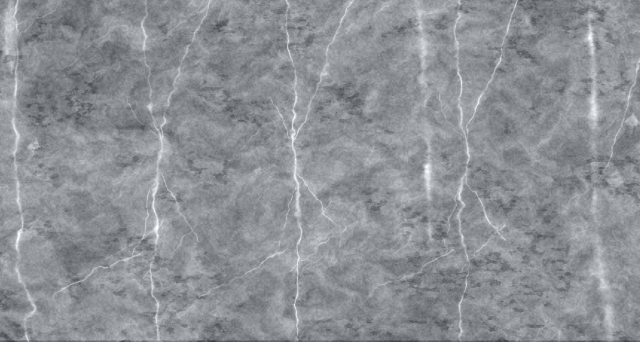
Give the GLSL for this texture, as a WebGL 1 fragment shader.

```glsl
precision highp float;

uniform vec2 u_resolution;

#define BASE_LEVEL 0.538
#define CLOUD_CONTRAST 0.20
#define MOTTLE_CONTRAST 0.30
#define GRAIN_CONTRAST 0.13
#define VEIN_STRENGTH 0.25
#define HAIRLINE_STRENGTH 0.10
#define SPECKLE_STRENGTH 0.13
#define VEIN_WANDER 0.045
#define COOL_TINT vec3(-0.012, 0.001, 0.017)

float hash(vec2 p) {
  vec3 q = fract(vec3(p.xyx) * 0.1031);
  q += dot(q, q.yzx + 33.33);
  return fract((q.x + q.y) * q.z);
}

float noise(vec2 p) {
  vec2 cell = floor(p), f = fract(p);
  f = f * f * (3.0 - 2.0 * f);
  return mix(mix(hash(cell), hash(cell + vec2(1.0, 0.0)), f.x),
             mix(hash(cell + vec2(0.0, 1.0)), hash(cell + 1.0), f.x), f.y);
}

float fbm(vec2 p) {
  float sum = 0.0, amplitude = 0.5;
  for (int i = 0; i < 5; i++) {
    sum += amplitude * noise(p);
    p = mat2(1.6, 1.2, -1.2, 1.6) * p + 17.3;
    amplitude *= 0.5;
  }
  return sum / 0.97;
}

// Sharp core with a faint powdery halo around a segment
float strand(vec2 p, vec2 a, vec2 b, float width) {
  vec2 pa = p - a, ba = b - a;
  float d = length(pa - ba * clamp(dot(pa, ba) / dot(ba, ba), 0.0, 1.0));
  return 0.75 * exp(-d * d / (width * width)) + 0.30 * exp(-d / (width * 5.0));
}

// Branching vein: trunk, knot and splayed roots
float veinTree(vec2 p) {
  float v = strand(p, vec2(0.01, -0.02), vec2(0.005, 0.28), 0.0028);
  v = max(v, strand(p, vec2(0.005, 0.28), vec2(0.0, 0.62), 0.0045));
  v = max(v, strand(p, vec2(0.0, 0.62), vec2(-0.03, 1.02), 0.0032));
  v = max(v, 0.75 * strand(p, vec2(0.0, 0.58), vec2(0.16, 1.02), 0.0030));
  v = max(v, 0.75 * strand(p, vec2(0.0, 0.50), vec2(0.13, 0.29), 0.0022));
  v = max(v, 0.60 * strand(p, vec2(0.0, 0.46), vec2(-0.06, 0.26), 0.0020));
  v = max(v, 0.60 * strand(p, vec2(-0.01, 0.60), vec2(-0.08, 0.72), 0.0020));
  v = max(v, 0.75 * strand(p, vec2(-0.30, 0.13), vec2(-0.03, 0.27), 0.0026));
  v = max(v, 0.65 * strand(p, vec2(-0.02, 0.20), vec2(0.13, 0.33), 0.0026));
  return max(v, 0.45 * exp(-length((p - vec2(0.0, 0.22)) * vec2(12.0, 22.0))));
}

// Broad chalky seam
float seam(vec2 p, vec2 a, vec2 b, float width) {
  return strand(p, a, b, width) * (0.55 + 0.9 * fbm(p * vec2(45.0, 20.0)));
}

// Pale angular inclusion
float shard(vec2 p, vec2 center, vec2 size) {
  vec2 q = abs(p - center) / size;
  return 1.0 - smoothstep(0.65, 1.25, q.x + q.y * 0.7);
}

// Thin broken fissures along one direction
float hairlines(vec2 p, float angle, float scale) {
  float c = cos(angle), s = sin(angle);
  vec2 q = mat2(c, -s, s, c) * p * scale;
  float ridge = abs(fbm(q * vec2(0.45, 1.5)) - 0.5);
  return exp(-ridge * 75.0) * smoothstep(0.45, 0.75, noise(q * 1.7 + 41.0));
}

void main() {
  vec2 p = gl_FragCoord.xy / u_resolution.y;
  vec2 wander = vec2(fbm(p * 9.0), fbm(p * 9.0 + 53.0)) - 0.5;
  vec2 jitter = vec2(noise(p * 65.0), noise(p * 65.0 + 29.0)) - 0.5;
  vec2 w = p + wander * VEIN_WANDER * 1.5 + jitter * 0.008;

  // Clouded stone body with fine grain
  float cloud = fbm(p * 4.0 + wander);
  float mottle = fbm(p * vec2(24.0, 34.0) + wander * 4.0);
  float grain = 0.6 * noise(p * 230.0) + 0.4 * noise(p * 120.0 + 7.0);
  float level = BASE_LEVEL + CLOUD_CONTRAST * (cloud - 0.5)
              + MOTTLE_CONTRAST * (mottle - 0.5) + GRAIN_CONTRAST * (grain - 0.5);

  // Dark pitted patches, flatter and denser near the bottom
  float low = 1.0 - smoothstep(0.05, 0.32, p.y);
  float patches = fbm(p * vec2(8.0, mix(12.0, 22.0, low)) + 71.0);
  float pits = smoothstep(0.48, 0.72, fbm(p * vec2(50.0, 85.0) + 13.0));
  level -= SPECKLE_STRENGTH * pits * smoothstep(0.45, 0.66, patches + 0.05 * low);

  // Repeated vein trees and single seams
  float veins = 0.0;
  for (int i = 0; i < 3; i++) {
    float n = float(i);
    veins = max(veins, veinTree(w - vec2(0.456 + 0.377 * n + 0.037 * n * n, 0.0)));
  }
  veins = max(veins, seam(w, vec2(0.09, 0.0), vec2(0.045, 0.45), 0.0045));
  veins = max(veins, seam(w, vec2(0.045, 0.45), vec2(0.05, 1.02), 0.0045));
  vec2 straight = mix(p, w, 0.45);
  veins = max(veins, 0.70 * seam(straight, vec2(1.26, 0.30), vec2(1.225, 1.02), 0.009));
  veins = max(veins, 0.95 * seam(straight, vec2(1.745, 0.38), vec2(1.72, 1.02), 0.009));
  veins = max(veins, 0.75 * seam(straight, vec2(1.78, 0.0), vec2(1.745, 0.38), 0.018));
  veins = max(veins, 0.75 * strand(w, vec2(1.74, 0.39), vec2(1.88, 0.86), 0.003));
  veins *= 0.45 + 0.95 * smoothstep(0.25, 0.75, fbm(p * 16.0 + 5.0));

  // Scattered inclusions
  float shards = max(shard(w, vec2(0.03, 0.91), vec2(0.03, 0.09)), shard(w, vec2(0.10, 0.58), vec2(0.017)));
  shards = max(shards, shard(w, vec2(1.85, 0.63), vec2(0.035, 0.016)));
  shards = max(shards, 0.7 * shard(w, vec2(1.81, 0.46), vec2(0.025, 0.035)));
  level += VEIN_STRENGTH * max(veins, 0.8 * shards);

  // Diagonal fissures
  float fissures = hairlines(w, 0.75, 5.0) + 0.7 * hairlines(w + 3.7, -0.9, 6.0)
                 + 0.7 * hairlines(w + 8.1, 0.4, 9.0);
  level += HAIRLINE_STRENGTH * fissures;

  // Shaded lower rim
  level -= 0.15 * (1.0 - smoothstep(0.002, 0.007, p.y));
  gl_FragColor = vec4(clamp(vec3(level) + COOL_TINT, 0.0, 1.0), 1.0);
}
```
